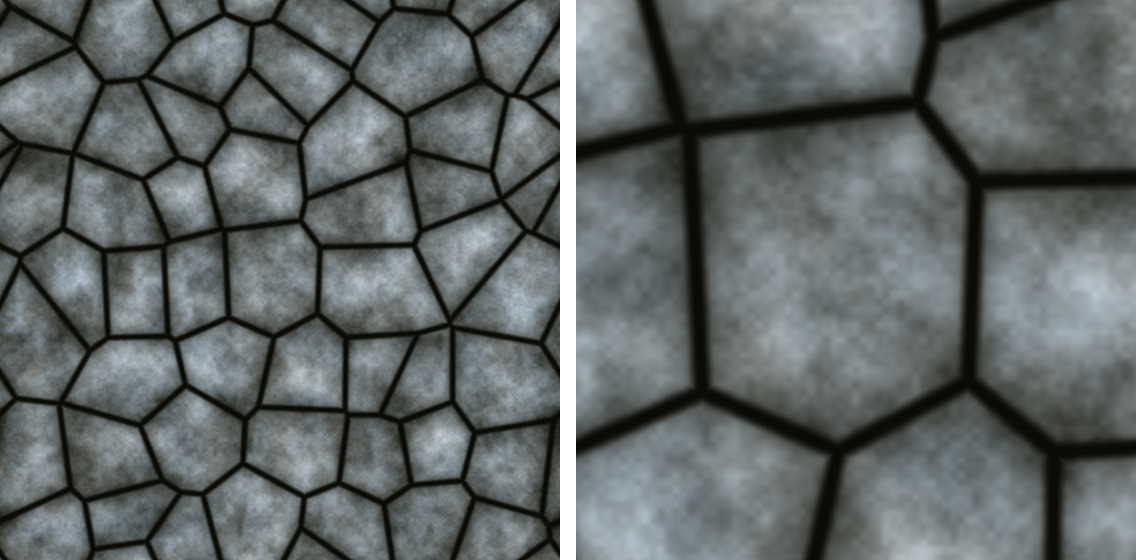
Left: the whole. Right: its middle third, enlarged.
This texture is drawn by a Shadertoy shader. Its source:

```glsl
const float STONES = 7.0;
const vec3 MORTAR = vec3(0.09, 0.088, 0.05);
const vec3 STONE = vec3(0.57, 0.61, 0.63);
const vec3 BLUE_TINT = vec3(-0.05, 0.0, 0.05);

float hash(vec2 p, float seed) {
    return fract(sin(dot(p, vec2(127.1, 311.7)) + seed * 74.7) * 43758.5453);
}

// Value noise that wraps after a whole number of lattice cells
float wrappedNoise(vec2 uv, float period, float seed) {
    vec2 p = uv * period;
    vec2 i = floor(p);
    vec2 f = fract(p);
    f = f * f * (3.0 - 2.0 * f);
    vec2 lo = mod(i, period);
    vec2 hi = mod(i + 1.0, period);
    float bottom = mix(hash(lo, seed), hash(vec2(hi.x, lo.y), seed), f.x);
    float top = mix(hash(vec2(lo.x, hi.y), seed), hash(hi, seed), f.x);
    return mix(bottom, top, f.y);
}

float fbm(vec2 uv, float period, int octaves, float gain, float seed) {
    float sum = 0.0;
    float total = 0.0;
    float weight = 1.0;
    for (int k = 0; k < octaves; k++) {
        sum += weight * wrappedNoise(uv, period, seed + float(k));
        total += weight;
        weight *= gain;
        period *= 2.0;
    }
    return sum / total;
}

// Offset from the cell corner to its jittered site
vec2 site(vec2 cell, float period) {
    vec2 id = mod(cell, period);
    return 0.03 + 0.94 * vec2(hash(id, 3.0), hash(id, 8.0));
}

// x: distance to the nearest joint, y: second minus first site distance
vec2 stoneCells(vec2 uv, float period) {
    vec2 p = uv * period;
    vec2 base = floor(p);
    vec2 f = p - base;
    vec2 nearest = vec2(8.0);
    for (int y = -2; y <= 2; y++) {
        for (int x = -2; x <= 2; x++) {
            vec2 cell = vec2(x, y);
            vec2 toSite = cell + site(base + cell, period) - f;
            if (dot(toSite, toSite) < dot(nearest, nearest)) nearest = toSite;
        }
    }
    float joint = 8.0;
    float second = 8.0;
    for (int y = -3; y <= 3; y++) {
        for (int x = -3; x <= 3; x++) {
            vec2 cell = vec2(x, y);
            vec2 toSite = cell + site(base + cell, period) - f;
            vec2 across = toSite - nearest;
            if (dot(across, across) > 0.00001) {
                joint = min(joint, dot(0.5 * (toSite + nearest), normalize(across)));
                second = min(second, length(toSite));
            }
        }
    }
    return vec2(joint, second - length(nearest));
}

void mainImage(out vec4 fragColor, in vec2 fragCoord) {
    vec2 uv = fragCoord / iResolution.xy;
    vec2 cells = stoneCells(uv, STONES);

    // Stones darken towards their rims, more broadly between close sites
    float dome = 1.0 - exp(-4.2 * cells.y);
    float grain = fbm(uv, 14.0, 5, 0.72, 20.0) - 0.5;
    float tone = mix(0.25, 0.91, dome) + grain * mix(0.9, 1.6, dome);

    // Thin soft joints
    float body = smoothstep(0.008, 0.062, cells.x);
    tone = max(tone, 0.05) * body;

    // Bluish mottling inside the stones
    float mottle = fbm(uv, 18.0, 3, 0.5, 40.0) - 0.5;
    vec3 color = mix(MORTAR * mix(0.45, 1.0, body), STONE, tone);
    color += BLUE_TINT * mottle * dome * body;

    fragColor = vec4(clamp(color, 0.0, 1.0), 1.0);
}
```
